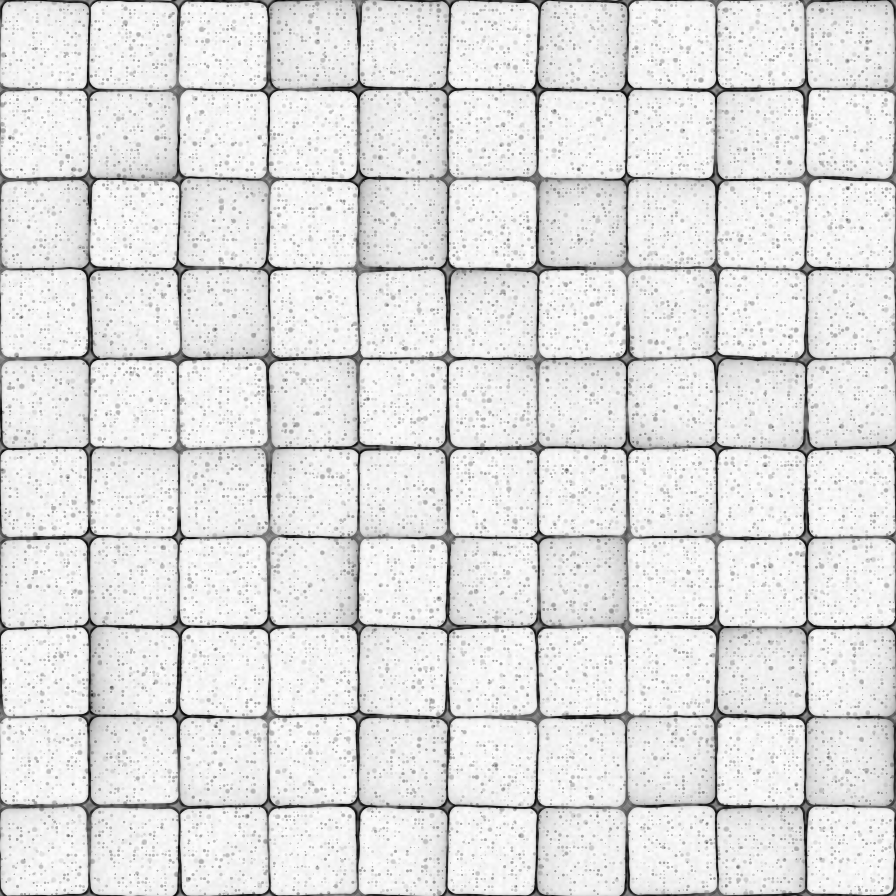
A WebGL 1 fragment shader for this texture:

```glsl
precision highp float;

uniform vec2 u_resolution;

const float BLOCKS = 10.0;
const float HALF_SIZE = 0.488;
const float CORNER_RADIUS = 0.11;
const vec3 STONE = vec3(0.965);
const vec3 CREVICE = vec3(0.13);
const vec3 MORTAR = vec3(0.52);

float hash(vec2 p, float seed) {
  vec3 q = fract(vec3(p.xyx + seed) * vec3(0.1031, 0.1030, 0.0973));
  q += dot(q, q.yzx + 33.33);
  return fract((q.x + q.y) * q.z);
}

vec2 hash2(vec2 p, float seed) {
  return vec2(hash(p, seed), hash(p, seed + 17.3));
}

// Value noise that wraps after a whole number of cells
float noise(vec2 p, float period, float seed) {
  vec2 i = floor(p);
  vec2 f = fract(p);
  f = f * f * (3.0 - 2.0 * f);
  float a = hash(mod(i, period), seed);
  float b = hash(mod(i + vec2(1.0, 0.0), period), seed);
  float c = hash(mod(i + vec2(0.0, 1.0), period), seed);
  float d = hash(mod(i + vec2(1.0, 1.0), period), seed);
  return mix(mix(a, b, f.x), mix(c, d, f.x), f.y);
}

// Position inside a slightly shifted and turned block
vec2 blockPosition(vec2 p, vec2 cell) {
  vec2 id = mod(cell, BLOCKS);
  vec2 q = p - cell - 0.5 - (hash2(id, 3.1) - 0.5) * 0.026;
  float angle = (hash(id, 8.7) - 0.5) * 0.085;
  float s = sin(angle);
  float c = cos(angle);
  return vec2(c * q.x - s * q.y, s * q.x + c * q.y);
}

float roundedBox(vec2 p, float halfSize, float radius) {
  vec2 q = abs(p) - halfSize + radius;
  return length(max(q, 0.0)) + min(max(q.x, q.y), 0.0) - radius;
}

// Height of a tilted block top
float blockHeight(vec2 local, vec2 cell) {
  vec2 id = mod(cell, BLOCKS);
  vec2 tilt = (hash2(id, 21.4) - 0.5) * 0.7;
  return hash(id, 12.9) * 0.8 + dot(tilt, clamp(local, -0.5, 0.5));
}

// Shade that higher neighbours cast on a block
float neighbourShade(vec2 p, vec2 owner) {
  float height = blockHeight(blockPosition(p, owner), owner);
  float shade = 0.0;
  for (int y = -1; y <= 1; y++) {
    for (int x = -1; x <= 1; x++) {
      vec2 cell = owner + vec2(float(x), float(y));
      vec2 local = blockPosition(p, cell);
      float d = max(roundedBox(local, HALF_SIZE, CORNER_RADIUS), 0.0);
      float drop = max(blockHeight(local, cell) - height - 0.08, 0.0);
      shade += drop * (0.22 * exp(-d / 0.18) + 0.25 * exp(-d / 0.035));
    }
  }
  return min(shade, 0.5);
}

// Scattered round grains, one at most per grid cell
float specks(vec2 uv, float count, float density, float seed) {
  vec2 p = uv * count;
  vec2 id = mod(floor(p), count);
  vec2 center = 0.35 + 0.3 * hash2(id, seed);
  float radius = mix(0.25, 0.6, hash(id, seed + 5.0));
  float spot = 1.0 - smoothstep(radius * 0.4, radius, length(fract(p) - center));
  return spot * step(hash(id, seed + 9.0), density) * hash(id, seed + 13.0);
}

void main() {
  vec2 uv = gl_FragCoord.xy / u_resolution;
  vec2 p = uv * BLOCKS;
  float pixel = BLOCKS / min(u_resolution.x, u_resolution.y);

  // Nearest and second nearest block
  float nearest = 10.0;
  float second = 10.0;
  vec2 owner = floor(p);
  for (int y = -1; y <= 1; y++) {
    for (int x = -1; x <= 1; x++) {
      vec2 cell = floor(p) + vec2(float(x), float(y));
      float d = roundedBox(blockPosition(p, cell), HALF_SIZE, CORNER_RADIUS);
      d += (noise(uv * 90.0, 90.0, hash(mod(cell, BLOCKS), 2.0) * 40.0) - 0.5) * 0.012;
      if (d < nearest) {
        second = nearest;
        nearest = d;
        owner = cell;
      } else {
        second = min(second, d);
      }
    }
  }

  // Speckled stone, shaded beside taller blocks
  float grain = noise(uv * 256.0, 256.0, 31.0) - 0.5;
  float speckle = 0.32 * specks(uv, 230.0, 0.3, 41.0) + 0.28 * specks(uv, 140.0, 0.14, 63.0);
  float gap = max(nearest, 0.5 * (nearest - second) + 0.011);
  float rim = 0.16 * exp(min(gap, 0.0) / 0.016);
  vec3 stone = STONE * (1.0 - neighbourShade(p, owner)) * (1.0 - rim);
  stone += grain * 0.05 - speckle;

  // Dark crevices with rough mortar in the wider openings
  float fill = smoothstep(0.012, 0.04, nearest);
  float worn = smoothstep(0.5, 0.85, noise(uv * 30.0, 30.0, 77.0));
  vec3 joint = mix(CREVICE, MORTAR, max(fill, worn * 0.75));
  joint += grain * 0.22;

  float opening = smoothstep(-0.6 * pixel, 0.6 * pixel, gap);
  gl_FragColor = vec4(clamp(mix(stone, joint, opening), 0.0, 1.0), 1.0);
}
```
